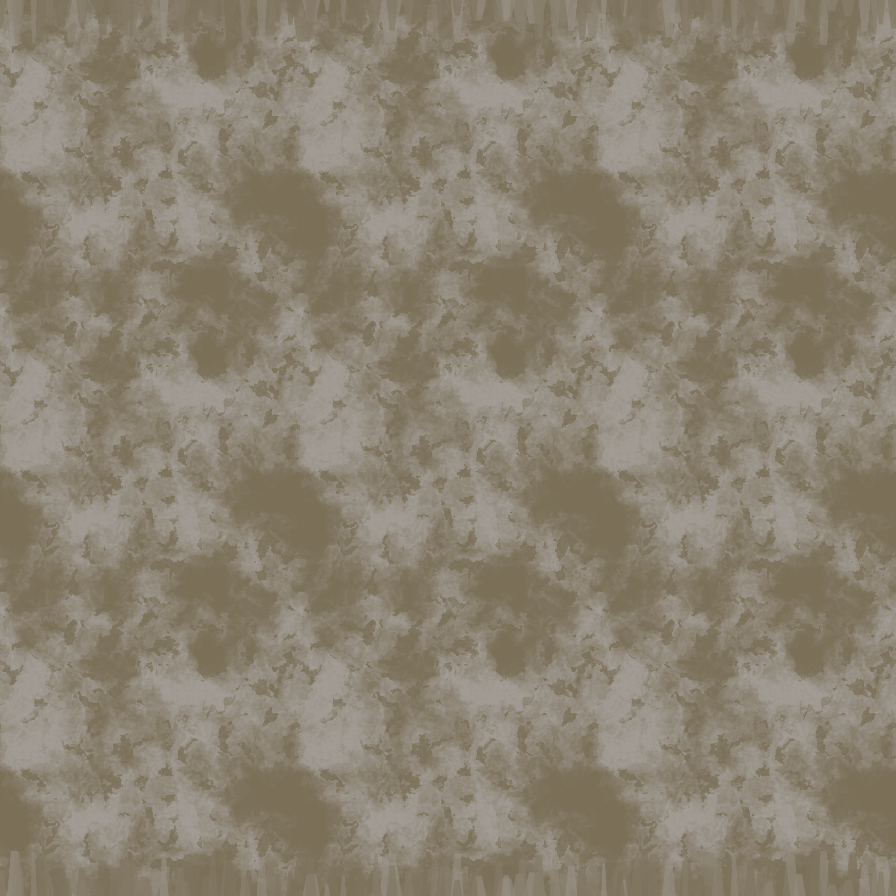
A WebGL 2 fragment shader for this texture:

```glsl
#version 300 es
precision highp float;
uniform vec2 u_resolution;
out vec4 fragColor;

float hash(vec2 cell, float seed) {
    uvec2 k = uvec2(cell) * uvec2(1597u, 3571u) + uint(seed) * 7919u;
    uint h = (k.x ^ (k.y << 7)) * 277803u + k.y;
    h = (h ^ (h >> 15)) * 73244475u;
    h = (h ^ (h >> 13)) * 73244475u;
    return float((h ^ (h >> 16)) & 65535u) / 65536.0;
}

float gradientDot(vec2 cell, vec2 offset, float period, float seed) {
    float angle = 6.2832 * hash(mod(cell, period), seed);
    return dot(vec2(cos(angle), sin(angle)), offset);
}

// Gradient noise repeating every unit of p
float noise(vec2 p, float period, float seed) {
    p *= period;
    vec2 c = floor(p), f = p - c, e = vec2(1, 0);
    vec2 w = f * f * f * (f * (f * 6.0 - 15.0) + 10.0);
    float low = mix(gradientDot(c, f, period, seed),
                    gradientDot(c + e, f - e, period, seed), w.x);
    float high = mix(gradientDot(c + e.yx, f - e.yx, period, seed),
                     gradientDot(c + 1.0, f - 1.0, period, seed), w.x);
    return mix(low, high, w.y);
}

float fbm(vec2 p, float period, float seed) {
    float sum = 0.0, gain = 1.0;
    for (int i = 0; i < 5; i++) {
        sum += gain * noise(p, period, seed + float(i));
        period *= 2.0;
        gain *= 0.68;
    }
    return sum;
}

// Broad patches: centre and radius, a negative radius leaves bare ground
const vec3 PATCHES[16] = vec3[16](
    vec3(0.13, 0.95, -0.10), vec3(0.40, 0.78, -0.06),
    vec3(0.71, 0.82, -0.08), vec3(0.83, 0.96, -0.11),
    vec3(0.91, 0.34, -0.15), vec3(0.03, 0.22, -0.10),
    vec3(0.68, 0.07, -0.11), vec3(0.39, 0.05, -0.06),
    vec3(0.55, 0.76, 0.10), vec3(0.76, 0.65, 0.13),
    vec3(0.15, 0.71, 0.13), vec3(0.30, 0.25, 0.12),
    vec3(0.62, 0.31, 0.13), vec3(0.87, 0.11, 0.09),
    vec3(0.09, 0.50, 0.10), vec3(0.97, 0.91, 0.08));

float patchField(vec2 p) {
    float sum = 0.0;
    for (int i = 0; i < 16; i++) {
        vec2 d = fract(p - PATCHES[i].xy + 0.5) - 0.5;
        float r = PATCHES[i].z;
        sum += sign(r) * exp(-dot(d, d) / (r * r));
    }
    return sum;
}

float cloudCover(vec2 p) {
    vec2 warp = vec2(fbm(p, 7.0, 11.0), fbm(p, 7.0, 23.0));
    vec2 q = p + 0.035 * warp;
    float density = 0.47 + 0.40 * patchField(q) + 0.46 * fbm(q, 7.0, 37.0);
    float cover = smoothstep(0.05, 0.98, density);

    // Crisp torn holes in the thinner parts
    float tear = noise(q + 0.02 * warp.yx, 15.0, 51.0) + 0.4 * noise(q, 43.0, 57.0);
    cover *= 1.0 - 0.8 * smoothstep(0.2, 0.26, tear) * smoothstep(0.95, 0.6, density);

    // Thin pale wisps and fine mottling
    float wisp = 1.0 - smoothstep(0.0, 0.06, abs(noise(q, 19.0, 63.0)));
    cover += 0.12 * wisp * smoothstep(0.15, 0.5, density);
    cover += 0.16 * noise(p, 72.0, 71.0) * smoothstep(0.1, 0.5, density);
    return clamp(cover, 0.0, 1.0);
}

// Smeared wedges along the top and bottom borders, wide at the border
float smearBorder(vec2 uv, float cover) {
    float depth = min(uv.y, 1.0 - uv.y);
    cover *= mix(0.65, 1.0, smoothstep(0.0, 0.045, depth));
    for (int i = 0; i < 3; i++) {
        float count = 31.0 + 12.0 * float(i);
        float x = fract(uv.x + 0.013 * float(i)) * count;
        vec2 cell = vec2(floor(x), i);
        float reach = mix(0.012, 0.052, hash(cell, 81.0));
        float halfWidth = mix(0.2, 0.46, hash(cell, 83.0)) * (1.0 - 0.5 * depth / reach);
        float soft = 0.001 * count;
        float wedge = 1.0 - smoothstep(halfWidth - soft, halfWidth, abs(fract(x) - 0.5));
        wedge *= 1.0 - smoothstep(reach - 0.002, reach, depth);
        cover = mix(cover, 0.85 * pow(hash(cell, 89.0), 1.5), 0.6 * wedge);
    }
    return cover;
}

void main() {
    vec2 uv = gl_FragCoord.xy / u_resolution;
    float cover = smearBorder(uv, cloudCover(uv * 3.0));
    vec3 ground = vec3(0.482, 0.437, 0.345);
    vec3 haze = vec3(0.630, 0.606, 0.578);
    fragColor = vec4(mix(ground, haze, cover), 1.0);
}
```
